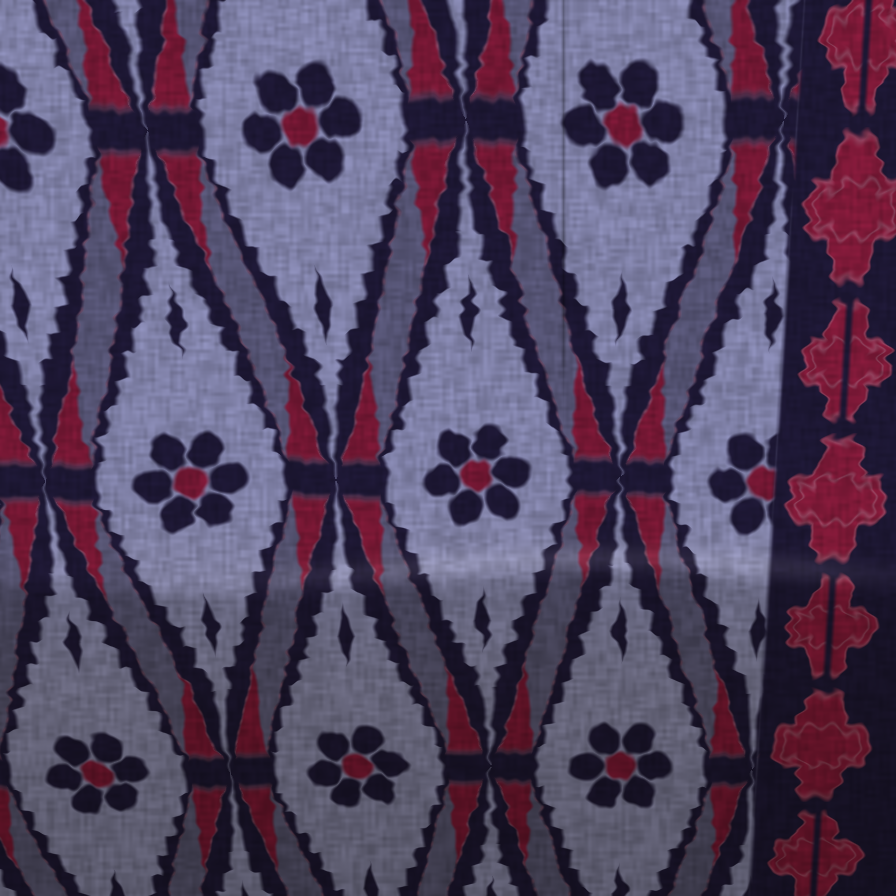
A WebGL 2 fragment shader for this pattern:

```glsl
#version 300 es
precision highp float;
uniform vec2 u_resolution;
out vec4 fragColor;

const vec3 NAVY = vec3(0.105, 0.085, 0.19);
const vec3 PALE = vec3(0.475, 0.48, 0.625);
const vec3 BAND = vec3(0.315, 0.31, 0.43);
const vec3 CRIMSON = vec3(0.43, 0.085, 0.19);
const vec3 ROSE = vec3(0.56, 0.33, 0.42);
const float AXIS_X = 0.6966;        // column that stays upright
const float FIRST_ROW = 0.1406;     // depth of the first flower row
const float COLUMN_STEP = 0.1836;   // half column pitch at the top
const float COLUMN_TAPER = 0.041;
const vec2 ROW_RATE = vec2(2.212, 0.794);
const float STEP_HEIGHT = 0.08;
const float BAND_HALF = 0.125;
const float RED_LENGTH = 0.31;
const float PETALS = 6.0;
const float PETAL_RING = 0.272;
const float BORDER_PITCH = 0.424;
const float TAU = 6.28318;

float hash(vec2 p) {
  p = fract(p * vec2(0.1031, 0.1137));
  p += dot(p, p.yx + 33.33);
  return fract((p.x + p.y) * p.x * 7.31);
}

float noise(vec2 p) {
  vec2 i = floor(p), f = fract(p);
  f = f * f * (3.0 - 2.0 * f);
  i += 200.0;
  return mix(mix(hash(i), hash(i + vec2(1, 0)), f.x),
             mix(hash(i + vec2(0, 1)), hash(i + vec2(1, 1)), f.x), f.y);
}

float inside(float d, float soft) { return 1.0 - smoothstep(-soft, soft, d); }

// Slanted band with a red wedge at each end; a and b run from the flower
vec3 drawBand(vec3 col, float a, float b) {
  float c = a - 0.855 + 0.71 * b;
  float ends = max(0.06 - b, b - 0.94);
  float body = inside(max(abs(c) - BAND_HALF, ends), 0.016);
  col = mix(col, BAND, body);
  float side = c / BAND_HALF;
  float wedge = max(0.5 + 0.5 * side - (b - 0.06) / RED_LENGTH,
                    0.5 - 0.5 * side - (0.94 - b) / RED_LENGTH);
  col = mix(col, CRIMSON, body * inside(-wedge, 0.07));
  float stitch = 0.25 + 0.3 * sin(b * 170.0);
  float rim = inside(abs(max(abs(c) - BAND_HALF, ends)) - 0.008, 0.014);
  return mix(col, ROSE, rim * max(stitch, 0.1));
}

// Stepped lozenge with a thin stem and two dark slits
vec3 drawLozenge(vec3 col, float a, float b) {
  float k = b / STEP_HEIGHT;
  float level = floor(k) + smoothstep(0.8, 1.0, fract(k)) + 0.5;
  float width = min(0.64, 0.71 - 0.94 * level * STEP_HEIGHT);
  float stem = mix(0.075, 0.022, smoothstep(0.6, 0.85, b)) * inside(b - 0.93, 0.03);
  col = mix(col, PALE, inside(a - max(width, stem), 0.022));
  float slit = a / 0.06 + abs(b - 0.48) / 0.095 - 1.0;
  return mix(col, NAVY, inside(slit, 0.25));
}

vec3 drawFlower(vec3 col, vec2 f, float seed) {
  f *= 0.95 + 0.14 * seed;
  float turn = (seed - 0.5) * 0.35;
  float angle = atan(f.y, f.x) + turn;
  float sector = TAU / PETALS;
  angle -= sector * floor(angle / sector + 0.5);
  vec2 petal = length(f) * vec2(cos(angle), sin(angle)) - vec2(PETAL_RING, 0.0);
  col = mix(col, NAVY, inside(length(petal * vec2(0.88, 1.02)) - 0.124, 0.02));
  return mix(col, CRIMSON, inside(length(f) - 0.122, 0.025));
}

// Column of red blossoms, alternately whole and split
vec3 drawBorder(float x, float v, float jag) {
  float m = (v - 0.214) / BORDER_PITCH;
  float id = floor(m + 0.5);
  float split = mod(abs(id), 2.0);
  vec2 q = vec2(x + jag, 2.0 * (m - id)) / mix(1.0, 0.88, split);
  float wide = length(q / vec2(0.95, 0.48));
  float tall = length(q / vec2(0.54, 0.95));
  float r = min(wide, tall) + 0.08 * cos(q.x * 13.0);
  vec3 col = mix(NAVY, CRIMSON * 1.08, inside(r - 1.0, 0.07));
  float scallop = abs(wide - 0.72 + 0.12 * cos(q.x * 15.0));
  col = mix(col, ROSE, 0.6 * inside(scallop - 0.05, 0.07) * inside(r - 0.95, 0.05));
  col = mix(col, ROSE, 0.6 * inside(abs(r - 0.96) - 0.04, 0.07));
  return mix(col, NAVY, split * inside(abs(x) - 0.06, 0.05));
}

void main() {
  vec2 p = gl_FragCoord.xy / u_resolution;
  float depth = 1.0 - p.y;

  // Tapering cloth coordinates and thread slippage
  float t = depth - FIRST_ROW;
  float v = t * (ROW_RATE.x + ROW_RATE.y * t);
  float u = (p.x - AXIS_X) / (COLUMN_STEP - COLUMN_TAPER * depth);
  float jag = noise(p * vec2(9.0, 110.0)) - 0.5;
  u += 0.05 * jag + 0.1 * (noise(p * 5.0) - 0.5);
  float rowShift = 0.05 * (noise(p * vec2(7.0, 3.0)) - 0.5);
  rowShift += 0.016 * (noise(p * vec2(120.0, 8.0)) - 0.5);

  // Nearest flower of the staggered lattice
  vec2 lattice = 0.5 * vec2(u + v + rowShift, u - v - rowShift);
  vec2 id = floor(lattice + 0.5);
  vec2 d = lattice - id;
  vec2 local = vec2(d.x + d.y, d.x - d.y);
  vec3 col = drawBand(NAVY, abs(local.x), abs(local.y));
  col = drawLozenge(col, abs(local.x), abs(local.y));
  col = drawFlower(col, local * vec2(1.0, 2.35), hash(id + 57.0));

  // Selvedge strip
  float edge = p.x - 0.898 + 0.062 * depth;
  vec3 strip = drawBorder((edge - 0.0716) / 0.062, v, 0.22 * jag);
  col = mix(col, strip, smoothstep(-0.004, 0.004, edge));
  col = mix(col, PALE, 0.35 * inside(abs(edge) - 0.0006, 0.002) * noise(p.yy * 20.0));

  // Weave, folds and fading light
  float weave = noise(p * vec2(70.0, 250.0)) + noise(p * vec2(240.0, 60.0)) - 1.0;
  col *= 1.0 + 0.16 * weave;
  float crease = depth - 0.635 - 0.012 * sin(p.x * 7.0);
  float shade = 1.04 - 0.2 * smoothstep(0.0, 0.03, crease) - 0.1 * smoothstep(0.65, 1.0, depth);
  col *= shade * mix(vec3(1.0), vec3(1.02, 1.0, 0.93), smoothstep(0.5, 0.8, depth));
  float sheen = exp(-pow(crease / 0.014, 2.0)) * smoothstep(0.1, 0.5, p.x);
  col += 0.09 * sheen * noise(vec2(p.x * 9.0, 3.0)) * vec3(1.0, 1.0, 0.95);
  float pleat = inside(abs(p.x - 0.629) - 0.001, 0.003) * inside(depth - 0.43, 0.08);
  col *= 1.0 - 0.4 * pleat;
  fragColor = vec4(clamp(col, 0.0, 1.0), 1.0);
}
```
